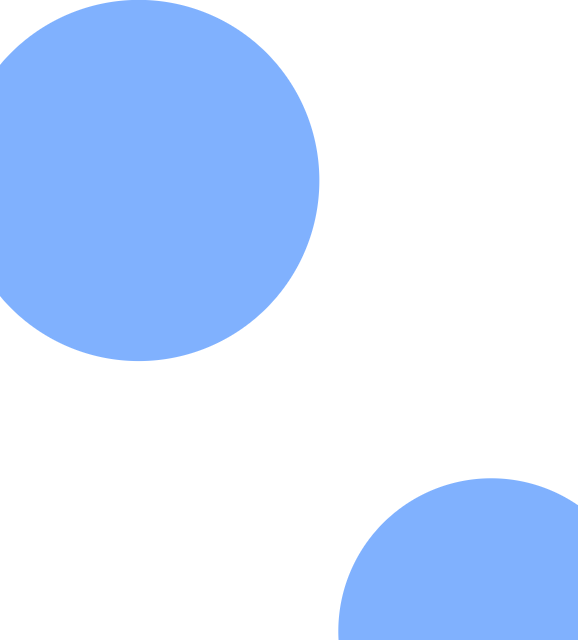
Give the GLSL for this background, as a Shadertoy shader.

```glsl
// Two large flat blue discs, cropped by the edges of a white canvas.

// Positions and radii are in units of the canvas height.
#define PAPER_COLOR vec3(1.0)
#define DISC_COLOR vec3(0.502, 0.696, 0.998)
#define UPPER_CENTER vec2(0.2168, 0.7180)
#define UPPER_RADIUS 0.2822
#define LOWER_CENTER vec2(0.7676, 0.0137)
#define LOWER_RADIUS 0.2390

// Signed distance to a disc, negative inside
float discDistance(vec2 point, vec2 center, float radius) {
    return length(point - center) - radius;
}

void mainImage(out vec4 fragColor, in vec2 fragCoord) {
    vec2 point = fragCoord / iResolution.y;
    float pixelSize = 1.0 / iResolution.y;

    // Union of both discs
    float dist = min(discDistance(point, UPPER_CENTER, UPPER_RADIUS),
                     discDistance(point, LOWER_CENTER, LOWER_RADIUS));

    // One-pixel smooth edge
    float coverage = clamp(0.5 - dist / pixelSize, 0.0, 1.0);
    fragColor = vec4(mix(PAPER_COLOR, DISC_COLOR, coverage), 1.0);
}
```
